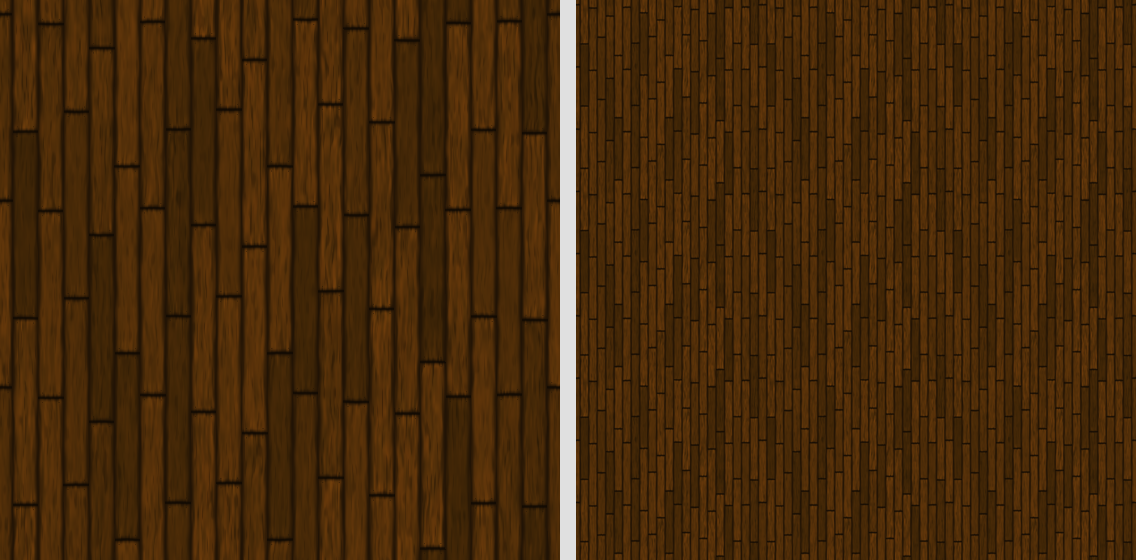
Left: one tile. Right: repeated 3 by 3.
Give the GLSL for this texture, as a three.js fragment shader.

```glsl
// Dark wooden floor of narrow upright planks with staggered end joints.
// Each plank gets a wrapped id that seeds its tone and its stretched noise grain;
// soft grooves, nails and a slight periodic wobble finish the boards.

#define COLUMNS 22.0
#define ROWS 3.0
#define DULL_WOOD vec3(0.248, 0.145, 0.024)
#define WARM_WOOD vec3(0.345, 0.194, 0.036)
#define GROOVE_COLOR vec3(0.128, 0.074, 0.018)
#define GROOVE_WIDTH 0.0088
#define JOINT_WIDTH 0.0036
#define WOBBLE 0.0012
#define GRAIN 0.42
#define NAIL_INSET vec2(0.0080, 0.0085)
#define NAIL_RADIUS 0.0011

varying vec2 vUv;

float hash(vec2 p) {
  vec3 q = fract(p.xyx * 0.1031);
  q += dot(q, q.yzx + 33.33);
  return fract((q.x + q.y) * q.z);
}

// Value noise that repeats after a whole number of cells
float noise(vec2 p, vec2 period) {
  vec2 cell = floor(p);
  vec2 f = fract(p);
  f = f * f * (3.0 - 2.0 * f);
  vec2 a = mod(cell, period);
  vec2 b = mod(cell + 1.0, period);
  return mix(mix(hash(a), hash(vec2(b.x, a.y)), f.x),
             mix(hash(vec2(a.x, b.y)), hash(b), f.x), f.y);
}

// Noise in plank space, shifted by the seed of the plank
float grainNoise(vec2 p, vec2 seed) {
  return noise(p + seed, vec2(512.0));
}

// Stagger: odd columns sit half a plank away, every third pair is shifted further
float jointOffset(float column) {
  float odd = mod(column, 2.0);
  float shifted = step(1.5, mod(floor(column * 0.5), 3.0));
  float jitter = hash(vec2(column, 71.0)) - 0.5;
  return 0.145 + 0.49 * odd + shifted * (0.14 + 0.13 * odd) + 0.16 * jitter;
}

void main() {
  // Hand-cut wobble of the plank edges
  vec2 wobbleCells = vec2(44.0, 24.0);
  vec2 bend = vec2(noise(vUv * wobbleCells, wobbleCells),
                   noise(vUv * wobbleCells + 17.0, wobbleCells));
  vec2 uv = vUv + (bend - 0.5) * WOBBLE;

  // Plank id and position inside the plank
  float across = uv.x * COLUMNS + 0.5;
  float column = mod(floor(across), COLUMNS);
  float along = uv.y * ROWS + jointOffset(column);
  vec2 plank = vec2(column, mod(floor(along), ROWS));
  vec2 local = fract(vec2(across, along));
  vec2 edge = min(local, 1.0 - local) / vec2(COLUMNS, ROWS);

  // Tone and grain strength of the plank
  vec2 seed = floor(vec2(hash(plank + 5.0), hash(plank + 43.0)) * 200.0);
  float tone = smoothstep(0.0, 0.8, hash(plank + 19.0));
  float roughness = mix(0.45, 1.0, hash(plank + 87.0)) * mix(0.8, 1.0, tone);

  // Nearly straight lengthwise streaks
  vec2 g = local;
  g.x += (grainNoise(local * vec2(2.0, 7.0), seed) - 0.5) * 0.10;
  float broad = grainNoise(g * vec2(6.0, 4.0), seed + 11.0);
  float streak = grainNoise(g * vec2(11.0, 9.0), seed + 23.0);
  float fine = grainNoise(g * vec2(16.0, 20.0), seed + 37.0);
  float crack = smoothstep(0.62, 0.92, grainNoise(g * vec2(14.0, 11.0), seed + 59.0));
  float figure = 0.30 * broad + 0.40 * streak + 0.30 * fine - 0.5;

  vec3 color = mix(DULL_WOOD, WARM_WOOD, tone);
  color *= 1.0 + GRAIN * roughness * (1.4 * figure - 0.55 * crack);
  color.r *= 1.0 + 0.08 * roughness * (streak - 0.5);

  // Scuffed plank ends
  float endWear = 1.0 - smoothstep(0.006, 0.035, edge.y);
  color *= 1.0 + endWear * 0.25 * (fine - 0.5);

  // Nails near the four corners
  float nail = 1.0 - smoothstep(0.5, 1.5, length(edge - NAIL_INSET) / NAIL_RADIUS);
  color = mix(color, GROOVE_COLOR, 0.45 * nail);

  // Ragged soft grooves and the darker end joints
  vec2 ragged = edge + (vec2(streak, fine) - 0.5) * 0.0026;
  vec2 shade = 1.0 - smoothstep(vec2(-0.001), vec2(GROOVE_WIDTH), ragged);
  float groove = 1.0 - (1.0 - shade.x) * (1.0 - shade.y);
  color = mix(color, GROOVE_COLOR, groove);
  float joint = 1.0 - smoothstep(0.2, 1.0, edge.y / JOINT_WIDTH);
  color *= 1.0 - 0.42 * joint;

  gl_FragColor = vec4(color, 1.0);
}
```
